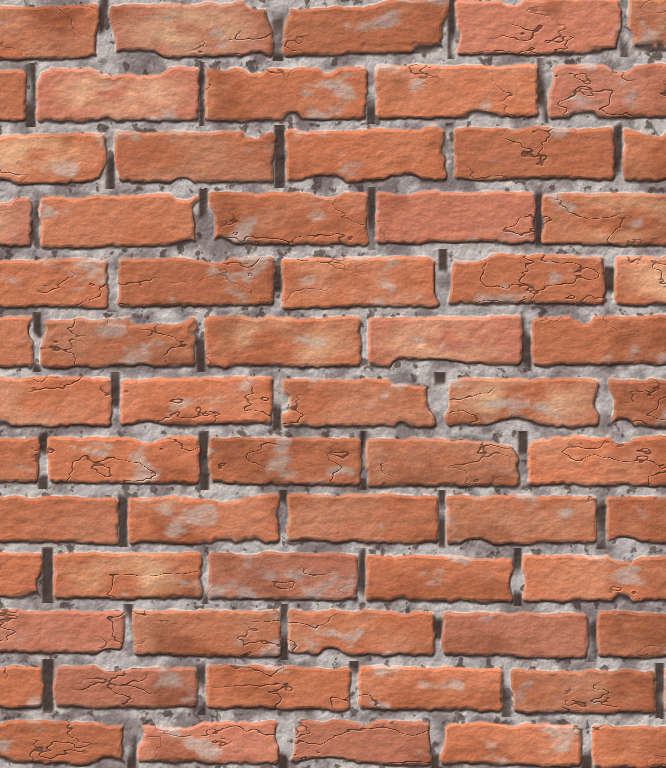
Reproduce this texture procedurally as a Shadertoy shader.

```glsl
// Weathered running-bond brick wall: thirteen courses that shrink toward the floor.
// Each pixel finds its brick, takes a roughened box distance, and blends fired clay
// with lumpy mortar; a noise relief lit from the upper left adds cracks and grain.

#define ROW_PITCH 0.0846     // height of the top course, in canvas heights
#define ROW_SHRINK 0.000586  // loss of pitch per course, halved
#define FIRST_ROW 0.0365     // centre of the top course, from the top
#define COL_PITCH 0.225      // brick spacing in the top course
#define COL_SHRINK 0.0023    // loss of spacing per course
#define SIDE_JOINT 0.0125    // width of upright joints
#define BED_JOINT 0.0165     // height of level joints
#define CHIPPING 0.009       // how far mortar bites into brick edges
#define BUMP 0.42            // strength of the relief lighting

const vec3 CLAY       = vec3(0.74, 0.43, 0.30);
const vec3 CLAY_PALE  = vec3(0.80, 0.58, 0.47);
const vec3 CLAY_BURNT = vec3(0.55, 0.31, 0.21);
const vec3 CREAM      = vec3(0.90, 0.73, 0.58);
const vec3 MORTAR     = vec3(0.73, 0.69, 0.67);
const vec3 MORTAR_DIM = vec3(0.52, 0.47, 0.46);
const vec3 CREVICE    = vec3(0.24, 0.18, 0.16);

struct Brick { vec2 local, halfSize, id; };

float hash(vec2 p) {
    vec3 q = fract(p.xyx * 0.1031);
    q += dot(q, q.yzx + 33.33);
    return fract((q.x + q.y) * q.z);
}

float noise(vec2 p) {
    vec2 i = floor(p), f = fract(p);
    f = f * f * (3.0 - 2.0 * f);
    return mix(mix(hash(i), hash(i + vec2(1, 0)), f.x),
               mix(hash(i + vec2(0, 1)), hash(i + vec2(1, 1)), f.x), f.y);
}

float fbm(vec2 p) {
    float sum = 0.0, amp = 0.533;
    for (int i = 0; i < 4; i++) {
        sum += amp * noise(p);
        p = mat2(1.6, 1.2, -1.2, 1.6) * p + 17.3;
        amp *= 0.5;
    }
    return sum;
}

// Finds the course and column, allowing for the gentle perspective.
Brick brickAt(vec2 p) {
    float depth = 1.0 - p.y + 0.022 * (p.x - 0.43) * (p.y - 0.45) - FIRST_ROW;
    float root = sqrt(max(ROW_PITCH * ROW_PITCH - 4.0 * ROW_SHRINK * depth, 0.0));
    float course = (ROW_PITCH - root) / (2.0 * ROW_SHRINK);
    float row = floor(course + 0.5);
    float rowHeight = ROW_PITCH - 2.0 * ROW_SHRINK * row;
    float colWidth = COL_PITCH - COL_SHRINK * row;
    float start = mix(0.138, 0.0355, mod(row, 2.0)) + 0.0026 * row;
    start += 0.008 * (hash(vec2(row, 91.0)) - 0.5);
    float across = (p.x - start) / colWidth;
    vec2 id = vec2(floor(across), row) + 40.0;
    vec2 jitter = vec2(hash(id + 3.7), hash(id + 8.1)) - 0.5;
    Brick b;
    b.id = id;
    b.local = vec2((fract(across) - 0.5) * colWidth, (row - course) * rowHeight);
    b.local -= jitter * vec2(0.005, 0.004);
    b.local.y += b.local.x * 0.03 * (hash(id + 5.3) - 0.5);
    b.halfSize = 0.5 * (vec2(colWidth, rowHeight) - vec2(SIDE_JOINT, BED_JOINT));
    b.halfSize += 0.002 * (hash(id + 6.9) - 0.5);
    return b;
}

// Rounded box with wavering, chipped edges; negative inside the brick.
float brickDistance(Brick b, vec2 p) {
    vec2 q = abs(b.local) - b.halfSize + 0.005;
    float box = length(max(q, 0.0)) + min(max(q.x, q.y), 0.0) - 0.005;
    float waver = 0.004 * (noise(p * 48.0) - 0.5) + 0.0025 * (noise(p * 150.0) - 0.5);
    return box + waver + CHIPPING * smoothstep(0.66, 0.92, noise(p * 21.0 + 5.0));
}

// Thin wandering fissures, present only in patches.
float cracks(vec2 p) {
    float ridge = abs(fbm(p * vec2(17.0, 34.0) + 60.0) - 0.5);
    return smoothstep(0.018, 0.002, ridge) * smoothstep(0.45, 0.7, noise(p * 13.0 + 31.0));
}

float relief(vec2 p) {
    float body = smoothstep(0.003, -0.004, brickDistance(brickAt(p), p));
    float lumps = 0.006 * fbm(p * 65.0);
    float face = 0.006 + 0.0032 * fbm(p * vec2(75.0, 110.0)) - 0.0012 * cracks(p);
    return mix(lumps, face, body);
}

vec3 clayColor(Brick b, vec2 p) {
    float tone = hash(b.id + 12.0);
    float mottle = smoothstep(0.3, 0.72, fbm(p * vec2(19.0, 26.0) + b.id * 3.1));
    vec3 c = mix(CLAY, CLAY_PALE, 0.55 * mottle * tone + 0.12);
    c = mix(c, vec3(0.75, 0.48, 0.40), 0.6 * step(0.72, hash(b.id + 19.0)));
    c = mix(c, CLAY_BURNT, 0.6 * smoothstep(0.52, 0.78, fbm(p * 14.0 + b.id)));
    // A few bricks carry a bleached patch near the middle.
    float patchMask = smoothstep(1.0, 0.2, length(b.local / b.halfSize * vec2(0.9, 0.7)));
    c = mix(c, CREAM, 0.8 * patchMask * mottle * step(0.82, hash(b.id + 27.0)));
    // Thin films of dried mortar.
    c = mix(c, MORTAR, 0.6 * smoothstep(0.64, 0.78, fbm(p * vec2(22.0, 36.0) + 90.0)));
    c *= 0.92 + 0.16 * hash(b.id + 33.0);
    return mix(c, CREVICE, 0.55 * cracks(p));
}

vec3 mortarColor(Brick b, vec2 p, float dist) {
    vec3 c = mix(MORTAR_DIM, MORTAR, smoothstep(0.28, 0.62, fbm(p * 38.0 + 11.0)));
    // Hollow upright joints, then the shade cast below each brick.
    float upright = smoothstep(-0.002, 0.003, abs(b.local.x) - b.halfSize.x);
    float hollow = upright * smoothstep(0.36, 0.62, noise(p * 33.0 + 44.0));
    Brick lifted = b;
    lifted.local += vec2(-0.002, 0.004);
    float shade = smoothstep(0.002, -0.002, brickDistance(lifted, p));
    float pits = smoothstep(0.62, 0.74, fbm(p * 85.0 + 23.0));
    float dark = max(max(0.85 * hollow, 0.75 * shade), 0.6 * pits);
    return mix(c, CREVICE, dark * smoothstep(-0.002, 0.001, dist));
}

void mainImage(out vec4 fragColor, in vec2 fragCoord) {
    vec2 p = fragCoord / iResolution.y;
    Brick b = brickAt(p);
    float dist = brickDistance(b, p);
    float edge = max(0.0012, 0.8 / iResolution.y);
    float body = smoothstep(edge, -edge, dist);
    vec3 color = mix(mortarColor(b, p, dist), clayColor(b, p), body);

    // Relief lighting from the upper left.
    const float stepSize = 0.0016;
    float slope = (relief(p) - relief(p + stepSize * vec2(-0.5, 0.86))) / stepSize;
    color *= 1.0 + clamp(BUMP * slope, -0.38, 0.24);
    color *= 0.96 + 0.08 * noise(p * 420.0);
    fragColor = vec4(clamp(color, 0.0, 1.0), 1.0);
}
```
